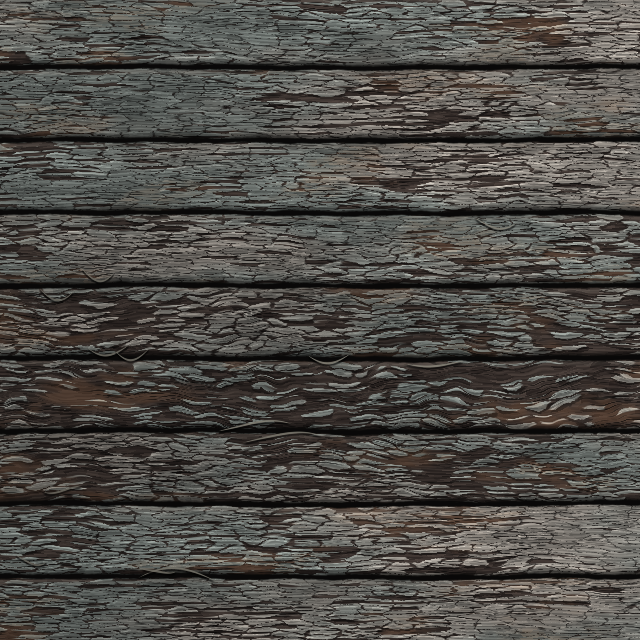
Give the GLSL for this texture, as a Shadertoy shader.

```glsl
vec2 hash2(vec2 p) {
    vec3 h = fract(p.xyx * vec3(0.1031, 0.1030, 0.0973));
    h += dot(h, h.yzx + 33.33);
    return fract((h.xx + h.yz) * h.zy);
}

// Layered sines, roughly -1 to 1
float waves(vec2 p) {
    float sum = 0.0, amp = 0.5;
    for (int i = 0; i < 5; i++) {
        sum += amp * sin(p.x + 1.7 * sin(p.y + float(i)));
        p = mat2(1.6, 1.2, -1.2, 1.6) * p + 1.3;
        amp *= 0.6;
    }
    return sum;
}

// Cellular noise: nearest distance, border distance, random tone of the cell
vec3 cells(vec2 p) {
    vec3 result = vec3(9.0, 9.0, 0.0);
    for (int y = -1; y <= 1; y++)
    for (int x = -1; x <= 1; x++) {
        vec2 cell = floor(p) + vec2(x, y);
        float d = length(cell + hash2(cell) - p);
        if (d < result.x) result = vec3(d, result.x, hash2(cell + 71.0).x);
        else result.y = min(result.y, d);
    }
    return vec3(result.x, result.y - result.x, result.z);
}

// Paint flakes: presence, tone, crack openness
vec3 flakes(vec2 q, float cover) {
    q.x += 0.06 * waves(q * vec2(5.0, 19.0));
    q.y += 0.014 * waves(q * vec2(9.0, 13.0));
    vec3 c = cells(q * vec2(2.6, 15.0));
    float present = smoothstep(-0.07, 0.07, cover - c.z);
    return vec3(present * smoothstep(0.0, 0.16, c.y + 0.35 * (cover - 0.75)), c.z, c.y);
}

void mainImage(out vec4 fragColor, in vec2 fragCoord) {
    vec2 uv = fragCoord / iResolution.xy;
    float x = uv.x, down = 1.0 - uv.y;

    // Nine boards, counted from the top
    float board = down * 8.797 + 0.072;
    board += 0.018 * waves(vec2(x * 8.0, floor(board + 0.5) * 3.1));
    float row = floor(board), v = fract(board);
    vec2 q = vec2(x * 8.8 + row * 23.7, v + row * 5.0);
    float rowTone = hash2(vec2(row, 4.0)).x;

    // Grain bent around broad swirls, strongest on the worn boards
    float worn = exp(-0.65 * (row - 5.0) * (row - 5.0));
    float bend = (0.05 + 0.13 * worn) * waves(q * vec2(0.65, 1.1));
    vec2 g = q + vec2(0.0, bend);
    float rings = sin(g.y * 75.0 + 1.8 * waves(g * vec2(0.9, 5.0)));
    float fineRings = sin(g.y * 138.0 + 2.5 * waves(g * vec2(1.3, 7.0)));
    vec3 fibre = cells(g * vec2(4.5, 34.0));
    float patches = waves(q * vec2(0.8, 2.3) + 8.0);

    // Where paint survives
    float lower = smoothstep(5.0, 6.5, row);
    float bare = 0.12 + 0.42 * worn + 0.3 * lower * (0.65 - x) + 0.24 * patches;
    float cover = 1.0 - bare + 0.16 * rings;
    vec3 flake = flakes(g, cover);
    float lip = flakes(g - vec2(0.01, 0.03), cover).x;

    // Bare wood with rusty and tan stains
    vec3 wood = mix(vec3(0.11, 0.09, 0.085), vec3(0.29, 0.25, 0.23), 0.65 * fibre.z + 0.18 + 0.15 * fineRings);
    float stain = smoothstep(0.25, 0.8, waves(q * vec2(0.9, 3.0) + 31.0));
    wood = mix(wood, vec3(0.38, 0.27, 0.20), 0.5 * stain);

    // Weathered paint, cool to warm grey
    float warm = smoothstep(-0.5, 0.8, waves(q * vec2(0.5, 1.6) + 17.0) + 0.5 * x - 0.2);
    vec3 paint = mix(vec3(0.425, 0.45, 0.435), vec3(0.50, 0.48, 0.455), warm);
    paint *= 0.85 + 0.25 * flake.y + 0.13 * fineRings + 0.24 * (fibre.z - 0.5);
    paint = mix(paint, vec3(0.50, 0.41, 0.33), 0.4 * stain * fibre.z);
    paint *= mix(0.55, 1.0, smoothstep(0.0, 0.12, flake.z));

    // Raised flakes catch light above and cast shade below
    vec3 color = mix(wood, paint, flake.x);
    color *= 1.0 + 0.28 * flake.x * (1.0 - lip) - 0.35 * lip * (1.0 - flake.x);

    // Dark splits along the grain
    float split = smoothstep(0.55, 0.95, fineRings) * smoothstep(-0.2, 0.6, waves(g * vec2(2.2, 9.0) + 5.0));
    color *= 1.0 - 0.6 * split;
    color *= 0.9 + 0.16 * rowTone + 0.16 * (x - 0.4) + 0.1 * patches;

    // Board edges: pale top, shaded bottom, black gap
    float ragged = 0.012 * waves(q * vec2(5.0, 1.0));
    float topEdge = smoothstep(0.03, 0.06, v) * smoothstep(0.13, 0.07, v + ragged);
    color = mix(color, vec3(0.45, 0.42, 0.39), 0.4 * topEdge * (0.4 + 0.6 * fibre.z));
    color *= mix(0.4, 1.0, smoothstep(0.02, 0.13, 1.0 - v + ragged));
    color = mix(vec3(0.035, 0.033, 0.03), color, smoothstep(0.018, 0.05, min(v, 1.0 - v) + ragged));

    // Curled slivers lifting near the gaps
    for (int i = 0; i < 13; i++) {
        vec2 a = hash2(vec2(i, 12.0)), b = hash2(vec2(i, 47.0));
        float t = (x - a.x * (0.45 + 0.5 * b.y)) / (0.025 + 0.04 * b.x);
        float mid = (floor(sqrt(a.y) * 8.0) + 0.75 + 0.35 * b.y) / 8.8;
        float off = down - mid - (b.x - 0.5) * 0.025 * t * t - 0.006 * sin(2.0 * t + 6.0 * a.y);
        float width = 0.0016 * (1.0 - t * t), inside = smoothstep(1.0, 0.8, abs(t));
        color *= 1.0 - 0.6 * inside * smoothstep(0.0035, 0.0, abs(off - 0.003));
        float sliver = inside * smoothstep(width + 0.001, width - 0.001, abs(off));
        color = mix(color, vec3(0.47, 0.46, 0.42) * (0.8 + 0.4 * a.x), 0.85 * sliver);
    }
    fragColor = vec4(clamp(color, 0.0, 1.0), 1.0);
}
```
